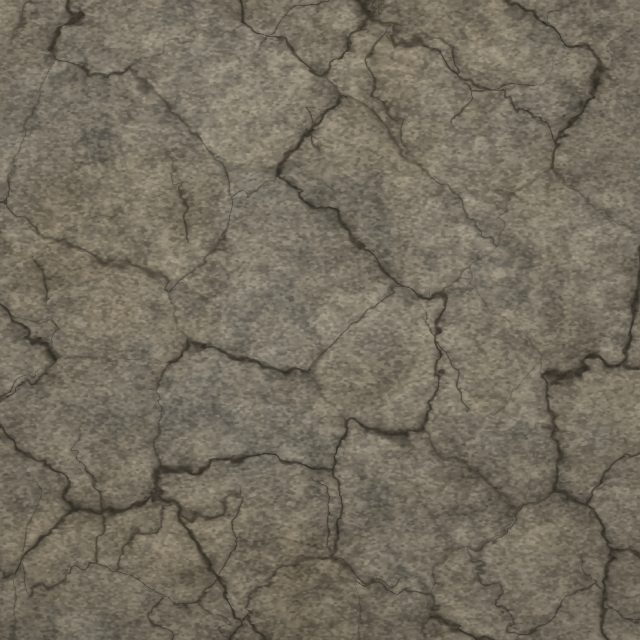
Reproduce this texture procedurally as a three.js fragment shader.

```glsl
// Weathered, cracked stone in warm grey. Warped Voronoi borders form the main
// cracks and broken hairlines; layered cellular noise forms the mottling,
// the cooler stains and the fine fibrous grain.
varying vec2 vUv;

vec2 hash2(vec2 p) {
  vec3 q = fract(p.xyx * vec3(0.1031, 0.1030, 0.0973));
  q += dot(q, q.yzx + 33.33);
  return fract((q.xx + q.yz) * q.zy);
}

// Smooth cellular noise: scattered points blend two random values, centred on 0
vec2 cellNoise(vec2 p) {
  vec2 home = floor(p), sum = vec2(0.0);
  float total = 0.0;
  for (int y = -1; y <= 1; y++)
    for (int x = -1; x <= 1; x++) {
      vec2 cell = home + vec2(float(x), float(y));
      vec2 away = cell + hash2(cell + 7.0) - p;
      float weight = exp(-5.0 * dot(away, away));
      sum += weight * hash2(cell + 91.0);
      total += weight;
    }
  return sum / total - 0.5;
}

// Voronoi borders as cracks: x = dark core, y = soft shade, z = border distance.
// Every border draws its own strength; those below "cutoff" vanish.
vec3 cracks(vec2 p, float scale, float width, float cutoff) {
  p *= scale;
  vec2 home = floor(p), owner = home, nearest = vec2(9.0);
  for (int y = -1; y <= 1; y++)
    for (int x = -1; x <= 1; x++) {
      vec2 cell = home + vec2(float(x), float(y));
      vec2 away = cell + hash2(cell) - p;
      if (dot(away, away) < dot(nearest, nearest)) {
        nearest = away;
        owner = cell;
      }
    }
  vec3 result = vec3(0.0, 0.0, 1.0);
  for (int y = -2; y <= 2; y++)
    for (int x = -2; x <= 2; x++) {
      vec2 cell = owner + vec2(float(x), float(y));
      vec2 away = cell + hash2(cell) - p;
      vec2 across = away - nearest;
      if (dot(across, across) > 0.0001) {
        float dist = dot(0.5 * (nearest + away), normalize(across)) / scale;
        float strength = smoothstep(cutoff, 0.85, hash2(owner + cell + 53.0).x);
        float reach = width * (0.45 + 0.55 * strength);
        float core = strength * (1.0 - smoothstep(0.1 * reach, reach, dist));
        float shade = strength * exp(-dist / (1.6 * reach));
        result = vec3(max(result.xy, vec2(core, shade)), min(result.z, dist));
      }
    }
  return result;
}

void main() {
  vec2 p = vUv + 3.0;

  // Noise layers, from broad blotches to fine grain stretched along x
  vec2 broad = cellNoise(p * 4.0);
  vec2 blotch = cellNoise(p * 14.0 + 1.5 * broad);
  vec2 patchy = cellNoise(p * vec2(36.0, 44.0) + 2.0 * blotch);
  vec2 speck = cellNoise(p * vec2(85.0, 120.0) + 1.5 * patchy);
  vec2 grain = cellNoise(p * vec2(190.0, 290.0));

  // Crooked coordinates give the cracks their wandering, jagged course
  vec2 bent = p + 0.060 * cellNoise(p * 5.0 + 40.0)
                + 0.032 * cellNoise(p * 16.0 + 20.0)
                + 0.016 * cellNoise(p * 42.0) + 0.007 * speck + 0.0015 * grain;

  // Main cracks swell and thin; hairlines fade out between them
  float swell = clamp(1.0 + 1.2 * blotch.y + 1.2 * patchy.y, 0.55, 1.4);
  vec3 fissure = cracks(bent, 4.3, 0.0056 * swell, -0.35);
  float nearFissure = exp(-fissure.z / 0.025);
  float broken = smoothstep(-0.12, 0.14, broad.y + 0.4 * blotch.x + 0.15 * nearFissure);
  vec3 hairline = cracks(bent + 0.02 * blotch + 5.7, 6.5, 0.0034 * swell, 0.1);
  hairline.xy *= 0.65 * broken;

  // Stone surface with mottled tone and faint cool or warm stains
  float tone = 0.11 * broad.x + 0.15 * blotch.x + 0.20 * patchy.x
             + 0.16 * speck.x + 0.33 * grain.x;
  vec3 stone = vec3(0.474, 0.445, 0.386) * (1.0 + tone);
  float stain = broad.y + 0.8 * blotch.y + 0.5 * patchy.y;
  stone += stain * vec3(0.012, 0.001, -0.014);

  // Worn pale rims beside the main cracks, light falling off to the corners
  stone *= 1.0 + nearFissure * (0.03 + 0.16 * patchy.x);
  vec2 fromLight = vUv - vec2(0.5, 0.65);
  stone *= 1.04 - 0.25 * dot(fromLight, fromLight);

  // Crack shading, then dark gritty cores
  float shade = max(fissure.y, hairline.y);
  float core = max(fissure.x, hairline.x);
  stone *= 1.0 - 0.34 * shade * (1.0 + speck.y);
  vec3 crevice = vec3(0.19, 0.17, 0.135) * (1.0 + 0.5 * grain.y);
  gl_FragColor = vec4(mix(stone, crevice, 0.68 * core), 1.0);
}
```
